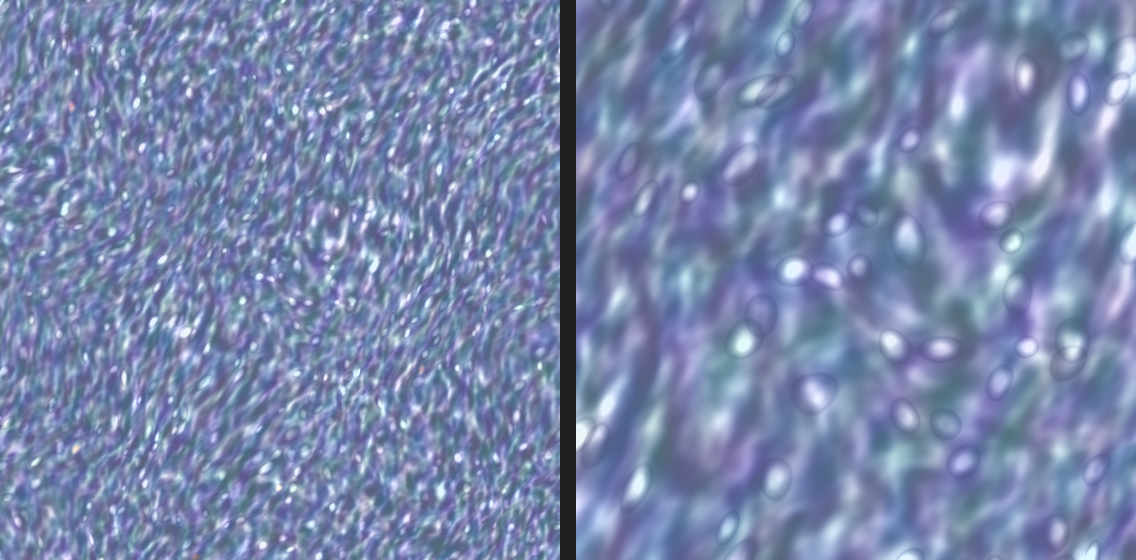
Left: the whole. Right: its middle third, enlarged.
A WebGL 2 fragment shader for this texture:

```glsl
#version 300 es
precision highp float;

uniform vec2 u_resolution;
out vec4 fragColor;

float hash(vec2 p) {
    return fract(sin(dot(p, vec2(127.1, 311.7))) * 43758.5);
}

vec2 rotate(vec2 p, float angle) {
    float c = cos(angle), s = sin(angle);
    return vec2(c * p.x + s * p.y, c * p.y - s * p.x);
}

float cornerSlope(vec2 cell, vec2 corner, vec2 local) {
    float angle = 6.28318 * hash(cell + corner);
    return dot(vec2(cos(angle), sin(angle)), local - corner);
}

// Gradient noise centred on zero
float noise(vec2 p) {
    vec2 cell = floor(p), f = fract(p);
    vec2 w = f * f * f * (f * (f * 6.0 - 15.0) + 10.0);
    float low = mix(cornerSlope(cell, vec2(0, 0), f), cornerSlope(cell, vec2(1, 0), f), w.x);
    float high = mix(cornerSlope(cell, vec2(0, 1), f), cornerSlope(cell, vec2(1, 1), f), w.x);
    return mix(low, high, w.y);
}

// Noise stretched along a direction; frequency is (along, across)
float streaks(vec2 p, float angle, vec2 frequency, float seed) {
    return noise(rotate(p, angle) * frequency + seed);
}

vec2 warp(vec2 p, float frequency, float amount) {
    vec2 q = p * frequency;
    return p + amount * vec2(noise(q + 17.3), noise(q + 51.8));
}

// Scattered oval grains: x is brightness with a dark rim, y is warm tint
vec2 flecks(vec2 p, float angle, float density, float share, float warmShare) {
    vec2 q = p * density, home = floor(q), total = vec2(0.0);
    for (int j = -1; j <= 1; j++) {
        for (int i = -1; i <= 1; i++) {
            vec2 cell = home + vec2(i, j);
            float present = step(hash(cell + 3.7), share);
            vec2 centre = cell + 0.15 + 0.7 * vec2(hash(cell + 11.1), hash(cell + 23.9));
            float tilt = angle + 1.1 * (hash(cell + 37.2) - 0.5);
            float size = mix(0.7, 1.2, hash(cell + 41.6));
            vec2 d = rotate(q - centre, tilt) / (size * vec2(0.38, 0.24));
            float r2 = dot(d, d);
            float grain = exp(-1.6 * r2 * r2);
            float rim = exp(-5.0 * (r2 - 1.9) * (r2 - 1.9));
            float warm = step(hash(cell + 59.4), warmShare);
            total += present * vec2(grain * (1.0 - 0.45 * warm) - 0.3 * rim, grain * warm);
        }
    }
    return total;
}

// Blue ramp from shadow through denim blue to pale highlight
vec3 blueRamp(float tone) {
    vec3 middle = vec3(0.462, 0.520, 0.676);
    vec3 slope = vec3(0.105, 0.105, 0.095);
    vec3 bend = vec3(0.022, 0.020, 0.012);
    float t = clamp(tone, -2.3, 2.7);
    return middle + slope * t + bend * t * t;
}

void main() {
    vec2 uv = gl_FragCoord.xy / u_resolution.y;
    float lean = 1.13;

    // Bend the flow broadly, then curl the single strands
    vec2 flow = warp(warp(uv, 3.5, 0.05), 20.0, 0.008);

    // Layered strands with patchy contrast
    float strands = 3.3 * streaks(flow, lean, vec2(29.0, 62.0), 5.0)
                  + 2.3 * streaks(flow, lean + 0.25, vec2(46.0, 88.0), 71.0)
                  + 1.1 * streaks(flow, lean - 0.35, vec2(70.0, 125.0), 143.0);
    float patchiness = 1.0 + 0.5 * noise(uv * 6.0 + 29.0) + 0.12 * (uv.x - 0.5);
    float shade = 0.5 * noise(uv * 4.0 + 83.0) + 0.6 * noise(uv * 13.0 + 7.0);

    // Pale grains and a few warm ones
    vec2 grains = flecks(flow, lean, 42.0, 0.24, 0.025);
    float tone = strands * patchiness + shade + 1.8 * grains.x - 0.1;
    vec3 color = blueRamp(tone);

    // Faint teal, violet and yellow casts
    float violet = streaks(flow, lean, vec2(24.0, 48.0), 203.0);
    float yellow = streaks(flow, lean, vec2(20.0, 42.0), 307.0);
    color += violet * vec3(0.09, -0.07, 0.03);
    color += yellow * vec3(0.03, 0.03, -0.10);
    color += grains.y * vec3(0.14, 0.01, -0.11);

    fragColor = vec4(clamp(color, 0.0, 1.0), 1.0);
}
```
